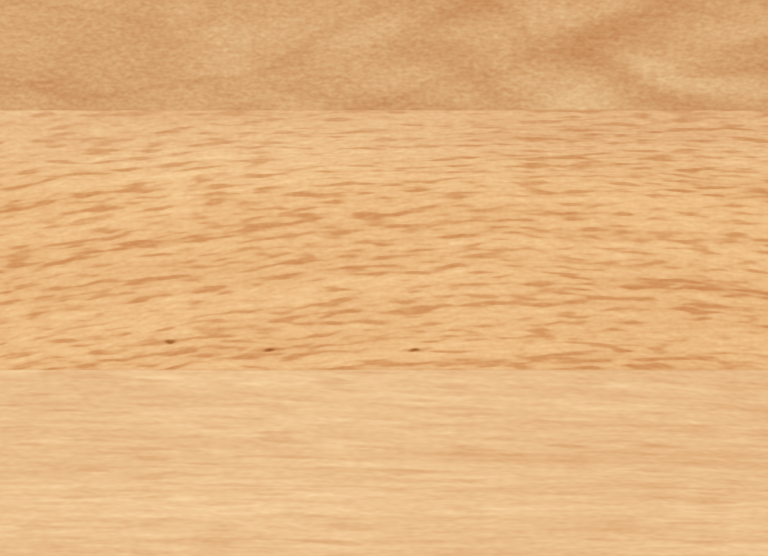
Reproduce this texture procedurally as a Shadertoy shader.

```glsl
// Three joined planks of pale oak and maple with horizontal wood grain.

vec2 hashGradient(vec2 cell) {
    vec2 s = vec2(dot(cell, vec2(127.1, 311.7)), dot(cell, vec2(269.5, 183.3)));
    return 2.0 * fract(sin(s) * 43758.55) - 1.0;
}

// Gradient noise, roughly -1 to 1
float noise(vec2 p) {
    vec2 i = floor(p), f = fract(p);
    vec2 u = f * f * f * (f * (f * 6.0 - 15.0) + 10.0);
    float a = dot(hashGradient(i), f);
    float b = dot(hashGradient(i + vec2(1, 0)), f - vec2(1, 0));
    float c = dot(hashGradient(i + vec2(0, 1)), f - vec2(0, 1));
    float d = dot(hashGradient(i + vec2(1, 1)), f - vec2(1, 1));
    return 1.6 * mix(mix(a, b, u.x), mix(c, d, u.x), u.y);
}

// Maple: cloudy swirls, nested arches opening to the right, fine mottle
float mapleTone(vec2 p) {
    vec2 warp = vec2(noise(p * vec2(3.0, 6.0)), noise(p * vec2(4.0, 7.0) + 31.0));
    vec2 q = p + warp * vec2(0.10, 0.035);
    float arch = q.x - 2.6 * sqrt(pow(q.y - 0.90, 2.0) + 0.0004);
    float swirl = noise(q * vec2(3.5, 9.0) + 7.0) + 0.6 * noise(q * vec2(8.0, 24.0));
    float bands = sin(arch * 21.0 - 16.0) * smoothstep(0.45, 0.7, arch);
    float vein = smoothstep(0.10, 0.0, abs(noise(q * vec2(2.5, 7.0) + 53.0)));
    float mottle = noise(p * vec2(60.0, 125.0)) + 0.9 * noise(p * vec2(115.0, 185.0) + 3.0);
    return 0.27 + 0.30 * swirl + 0.17 * bands - 0.15 * vein + 0.23 * mottle;
}

// Open-pored oak: tilted growth bands broken into short, dense dashes
float poredOakTone(vec2 p) {
    float lower = smoothstep(0.80, 0.64, p.y);
    float bend = (0.2 * p.x - 0.1 * p.x * p.x) * mix(0.35, 1.0, lower);
    float wobble = 0.005 * noise(p * vec2(5.0, 9.0)) + 0.0015 * noise(p * vec2(28.0, 40.0));
    vec2 band = vec2(p.x, p.y - bend + wobble);
    vec2 dash = vec2(p.x, p.y - 0.75 * bend + wobble);
    float rings = noise(band * vec2(1.1, 38.0)) + 0.8 * noise(band * vec2(2.2, 72.0) + 11.0);
    float dashes = noise(dash * vec2(14.0, 96.0)) + 0.7 * noise(dash * vec2(24.0, 140.0) + 5.0);
    float pores = smoothstep(0.0, 0.7, dashes + 0.45 * rings);
    float fibre = noise(dash * vec2(55.0, 175.0) + 3.0) + 0.6 * noise(p * vec2(110.0, 185.0));
    float broad = noise(band * vec2(1.2, 6.0) + 19.0) + 0.6 * noise(band * vec2(2.0, 15.0) + 2.0);
    return 0.69 + 0.17 * broad + 0.18 * fibre
         - mix(0.7, 1.0, lower) * (0.20 * rings + 0.22 * dashes + 0.46 * pores);
}

// Straight oak: long, thin streaks
float straightOakTone(vec2 p) {
    p.y += 0.022 * p.x * p.x * smoothstep(0.0, 0.3, p.y) + 0.005 * noise(p * vec2(3.0, 8.0));
    float streaks = noise(p * vec2(1.4, 38.0) + 41.0) + 0.9 * noise(p * vec2(4.0, 95.0));
    float fibre = noise(p * vec2(14.0, 130.0) + 9.0) + 0.8 * noise(p * vec2(55.0, 185.0));
    float pores = smoothstep(0.15, 0.7, noise(p * vec2(9.0, 90.0) + 23.0) + 0.3 * streaks);
    float broad = noise(p * vec2(1.0, 7.0) + 3.0);
    return 0.84 + 0.16 * broad + 0.22 * streaks + 0.19 * fibre - 0.25 * pores;
}

void mainImage(out vec4 fragColor, in vec2 fragCoord) {
    vec2 p = fragCoord / iResolution.y;

    // Plank areas and their tones
    float maple = smoothstep(0.800, 0.804, p.y);
    float straight = smoothstep(0.337, 0.333, p.y);
    float tone = mix(poredOakTone(p), straightOakTone(p), straight);
    tone = mix(tone, mapleTone(p), maple);

    // Faint shadow lines in the joints
    float seams = smoothstep(0.004, 0.0, abs(p.y - 0.802))
                + smoothstep(0.004, 0.0, abs(p.y - 0.335));
    tone -= 0.16 * seams;

    // Brown to cream, with warmer pored oak and greyer maple
    tone = clamp(tone, -0.45, 1.25);
    vec3 color = mix(vec3(0.82, 0.59, 0.39), vec3(0.94, 0.78, 0.58), tone);
    float pored = (1.0 - maple) * (1.0 - straight) * smoothstep(0.82, 0.62, p.y);
    color += vec3(0.012, -0.002, -0.02) * pored;
    color += vec3(-0.012, 0.006, 0.006) * maple;

    // A few small dark flecks with a soft rusty tail
    for (int i = 0; i < 3; i++) {
        vec2 center = vec2(0.3 + 0.22 * float(i), 0.37)
                    + vec2(0.08, 0.06) * hashGradient(vec2(i, 17));
        vec2 d = p - center;
        d.y -= 0.08 * d.x + 0.002 * noise(p * 60.0);
        float core = smoothstep(1.3, 0.2, length(d / vec2(0.011, 0.004)));
        float tail = smoothstep(1.0, 0.0, length(d / vec2(0.045, 0.007)));
        color = mix(color, vec3(0.74, 0.46, 0.24), 0.5 * tail);
        color = mix(color, vec3(0.55, 0.30, 0.13), 0.7 * core);
    }

    fragColor = vec4(color, 1.0);
}
```
